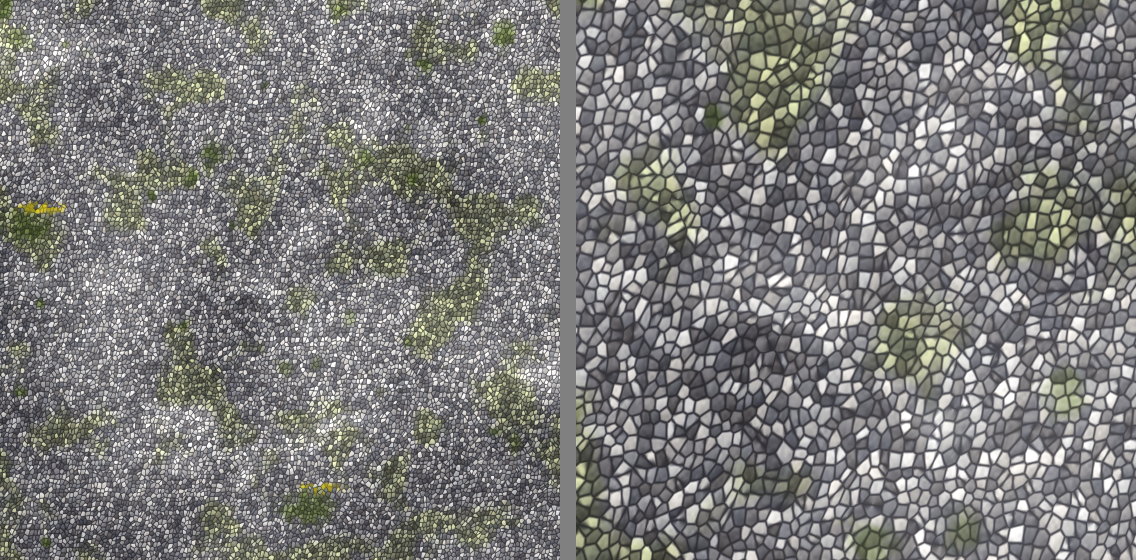
Left: the whole. Right: its middle third, enlarged.
Give the GLSL for this texture, as a WebGL 1 fragment shader.

```glsl
precision highp float;
// Weathered grey gravel with pale patches, moss tufts and two yellow flower clumps.
uniform vec2 u_resolution;

const vec2 STONES_PER_SIDE = vec2(150.0, 122.0);
const float STONE_LEAN = 0.18;
const int TUFT_COUNT = 26;
const vec3 MOSS_COLOR = vec3(0.30, 0.36, 0.16);
const vec3 FLOWER_COLOR = vec3(0.72, 0.66, 0.14);
const vec3 LICHEN_TINT = vec3(0.97, 1.0, 0.80);
const vec3 COOL_SHIFT = vec3(-0.004, -0.008, 0.014);
const vec3 WARM_SHIFT = vec3(0.010, 0.000, -0.012);

vec2 hash2(vec2 p) {
  vec3 q = fract(p.xyx * vec3(0.1031, 0.1030, 0.0973));
  q += dot(q, q.yzx + 33.33);
  return fract((q.xx + q.yz) * q.zy);
}

float valueNoise(vec2 p) {
  vec2 cell = floor(p);
  vec2 f = fract(p);
  f = f * f * (3.0 - 2.0 * f);
  float low = mix(hash2(cell).x, hash2(cell + vec2(1.0, 0.0)).x, f.x);
  float high = mix(hash2(cell + vec2(0.0, 1.0)).x, hash2(cell + 1.0).x, f.x);
  return mix(low, high, f.y);
}

float fbm(vec2 p) {
  float sum = 0.0;
  float weight = 0.5;
  for (int i = 0; i < 4; i++) {
    sum += weight * valueNoise(p);
    p = p * 2.03 + 17.3;
    weight *= 0.5;
  }
  return sum / 0.9375;
}

// Nearest stone: xy = its cell, z = gap to the next stone, w = side facing the light.
vec4 nearestStone(vec2 p) {
  vec2 base = floor(p);
  vec2 stone = base;
  vec2 offset = vec2(0.0);
  float nearest = 8.0;
  float second = 8.0;
  for (int y = -1; y <= 1; y++) {
    for (int x = -1; x <= 1; x++) {
      vec2 cell = base + vec2(float(x), float(y));
      vec2 toPoint = p - cell - 0.5 - 0.85 * (hash2(cell + 3.0) - 0.5);
      float d = length(toPoint) - 0.16 * hash2(cell + 71.0).x;
      if (d < nearest) {
        second = nearest;
        nearest = d;
        stone = cell;
        offset = toPoint;
      } else {
        second = min(second, d);
      }
    }
  }
  return vec4(stone, second - nearest, dot(offset, vec2(-0.45, 0.9)));
}

// Moss cover from scattered ragged tufts.
float mossCover(vec2 p, float ragged) {
  float cover = 0.0;
  for (int i = 0; i < TUFT_COUNT; i++) {
    vec2 seed = vec2(float(i) * 7.0 + 5.0, 41.0);
    vec2 traits = hash2(seed + 90.0);
    float radius = mix(0.009, 0.030, traits.x * traits.x);
    float d = length((p - hash2(seed)) * vec2(1.1, 0.9)) / radius;
    float tuft = 1.0 - smoothstep(0.2, 1.2, d + 1.6 * (ragged - 0.5));
    cover = max(cover, tuft * mix(0.35, 0.85, traits.y));
  }
  return cover;
}

// Soft ragged ellipse, used for the flower clumps and the moss under them.
float clump(vec2 p, vec2 center, vec2 size, float ragged) {
  float d = length((p - center) / size);
  return 1.0 - smoothstep(0.3, 1.2, d + 1.2 * (ragged - 0.5));
}

vec3 gravel(vec2 p, float light, float lichen, float moss, float flowers) {
  vec2 q = vec2(p.x - STONE_LEAN * p.y, p.y) * STONES_PER_SIDE;
  q += 0.7 * vec2(valueNoise(q * 0.23), valueNoise(q * 0.23 + 50.0));
  vec4 stone = nearestStone(q);
  vec2 traits = hash2(stone.xy + 11.0);

  // Stone brightness, fading into dark gaps
  float face = mix(0.40, 0.92, pow(traits.x, 1.5)) + 0.12 * stone.w + light;
  face += 0.10 * (valueNoise(q * 3.1) - 0.5);
  float gap = 0.22 + 0.6 * light;
  float tone = mix(gap, face, smoothstep(-0.04, 0.36, stone.z));

  // Cool shadows, warm highlights, green growth
  vec3 color = tone + mix(COOL_SHIFT, WARM_SHIFT, smoothstep(0.45, 0.85, tone));
  color += 0.02 * (traits.y - 0.5) * vec3(1.0, 0.1, -1.0);
  color *= mix(vec3(1.0), LICHEN_TINT, lichen);
  color = mix(color, MOSS_COLOR * (0.35 + 1.2 * tone), moss);
  float bloom = flowers * step(0.35, hash2(stone.xy + 29.0).x);
  return mix(color, FLOWER_COLOR * (0.6 + 0.7 * tone), bloom);
}

void main() {
  float side = min(u_resolution.x, u_resolution.y);
  vec2 uv = gl_FragCoord.xy / side;

  // Broad variation
  float ragged = fbm(uv * 70.0);
  float pale = smoothstep(0.60, 0.80, fbm(uv * vec2(9.0, 12.0) + 23.0));
  float light = 0.34 * (fbm(uv * 5.0 + 8.0) - 0.5) + 0.15 * pale;
  float lichen = smoothstep(0.54, 0.72, fbm(uv * 13.0 + 61.0)) * (1.0 - pale);

  // Plants
  float moss = mossCover(uv, ragged);
  float flowers = 0.0;
  for (int i = 0; i < 2; i++) {
    vec2 center = vec2(0.05, 0.595) + float(i) * vec2(0.5, -0.5);
    moss = max(moss, 0.7 * clump(uv, center, vec2(0.055, 0.036), ragged));
    flowers = max(flowers, clump(uv, center + vec2(0.025, 0.034), vec2(0.042, 0.013), ragged));
  }

  // Four samples per pixel smooth the stone edges
  vec3 color = vec3(0.0);
  for (int i = 0; i < 4; i++) {
    vec2 corner = vec2(mod(float(i), 2.0), floor(float(i) * 0.5)) - 0.5;
    color += gravel(uv + 0.5 * corner / side, light, lichen, moss, flowers);
  }
  gl_FragColor = vec4(clamp(color * 0.25, 0.0, 1.0), 1.0);
}
```
